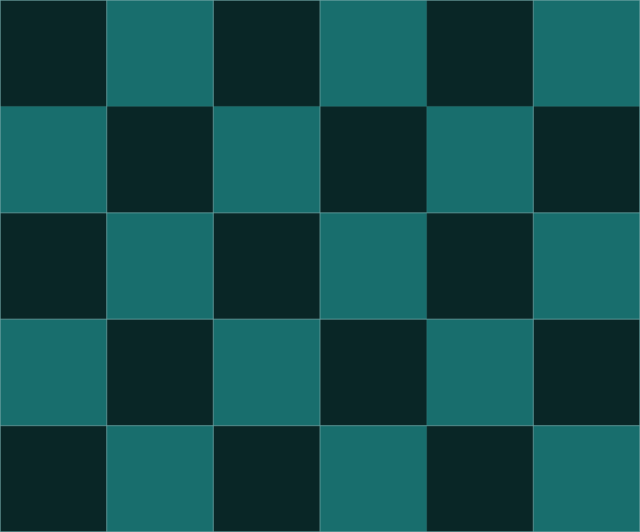
Give the GLSL for this pattern, as a Shadertoy shader.

```glsl
#define CELLS vec2(6.0, 5.0)
#define DARK vec3(0.035, 0.15, 0.15)
#define TEAL vec3(0.095, 0.432, 0.428)
#define SEAM vec3(0.43, 0.64, 0.64)
#define SEAM_WIDTH 0.0117
#define SEAM_ALPHA 0.6
#define FAINT_ALPHA 0.1
#define BORDER_ALPHA 1.0
#define FAINT_INDEX 4.0

// Square wave per axis: +1 in even cells, -1 in odd cells, smoothed over a pixel
vec2 parityWave(vec2 p, vec2 px) {
    vec2 triangle = abs(mod(p - 0.5, 2.0) - 1.0) - 0.5;
    return clamp(2.0 * triangle / px, -1.0, 1.0);
}

// Opacity of the seam with the given index along an axis of count cells
float seamAlpha(float index, float count) {
    if (index < 0.5 || index > count - 0.5) return BORDER_ALPHA;
    return abs(index - FAINT_INDEX) < 0.5 ? FAINT_ALPHA : SEAM_ALPHA;
}

void mainImage(out vec4 fragColor, in vec2 fragCoord) {
    vec2 p = fragCoord / iResolution.xy * CELLS;
    vec2 px = CELLS / iResolution.xy;

    // Checkerboard
    vec2 wave = parityWave(p, px);
    vec3 color = mix(TEAL, DARK, 0.5 + 0.5 * wave.x * wave.y);

    // Hairline seams between cells and around the border
    vec2 index = floor(p + 0.5);
    vec2 halfWidth = vec2(0.5 * SEAM_WIDTH);
    vec2 offset = p - index;
    vec2 upper = min(offset + 0.5 * px, halfWidth);
    vec2 lower = max(offset - 0.5 * px, -halfWidth);
    vec2 coverage = clamp((upper - lower) / px, 0.0, 1.0);
    coverage *= vec2(seamAlpha(index.x, CELLS.x), seamAlpha(index.y, CELLS.y));
    float seam = 1.0 - (1.0 - coverage.x) * (1.0 - coverage.y);

    fragColor = vec4(mix(color, SEAM, seam), 1.0);
}
```
